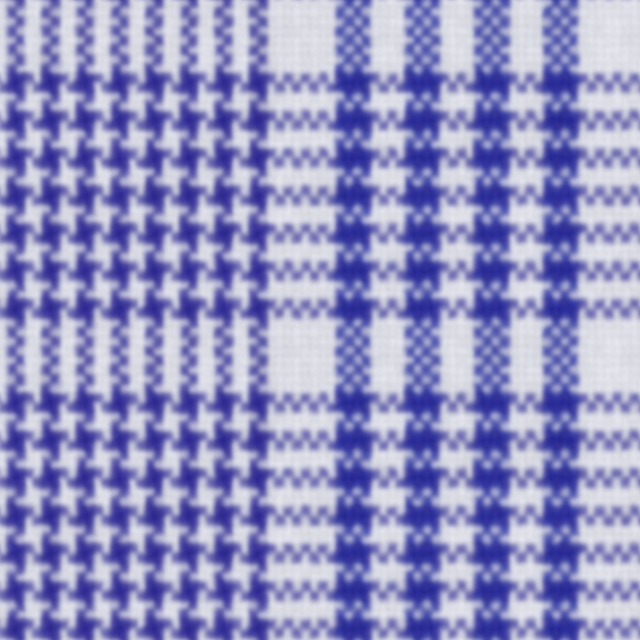
This texture is drawn by a WebGL 2 fragment shader. Its source:

```glsl
#version 300 es
precision highp float;

uniform vec2 u_resolution;
out vec4 fragColor;

const ivec2 THREADS = ivec2(74, 34);        // warp and weft threads per repeat
const vec2 REPEATS = vec2(1.0, 2.0);
const vec2 THREAD_SHIFT = vec2(0.15, 0.2);

// Falloff across and down: warp floats are long, weft floats are thin
const vec2 WARP_FALLOFF = vec2(2.5, 1.75);
const vec2 WEFT_FALLOFF = vec2(2.3, 2.7);
const float WARP_GAIN = 1.12;

const vec3 WHITE_YARN = vec3(0.865, 0.870, 0.900);
const vec3 FINE_BLUE = vec3(0.190, 0.170, 0.575);
const vec3 BROAD_BLUE = vec3(0.150, 0.175, 0.605);

float hash(vec2 p) {
    vec3 q = fract(p.xyx * vec3(0.1031, 0.1030, 0.0973));
    q += dot(q, q.yzx + 33.33);
    return fract((q.x + q.y) * q.z);
}

vec2 gradient(vec2 cell, vec2 period) {
    float angle = 6.2832 * hash(mod(cell, period) + 7.0);
    return vec2(cos(angle), sin(angle));
}

// Gradient noise that wraps after a whole number of cells
float gradientNoise(vec2 p, vec2 period) {
    vec2 cell = floor(p);
    vec2 f = p - cell;
    vec2 s = f * f * f * (f * (f * 6.0 - 15.0) + 10.0);
    vec2 e = vec2(1.0, 0.0);
    float a = dot(gradient(cell, period), f);
    float b = dot(gradient(cell + e.xy, period), f - e.xy);
    float c = dot(gradient(cell + e.yx, period), f - e.yx);
    float d = dot(gradient(cell + e.xx, period), f - e.xx);
    return mix(mix(a, b, s.x), mix(c, d, s.x), s.y);
}

// Eight fine pairs, then four broad groups of four threads
vec3 warpColor(int i) {
    bool fine = i < 32 && (i + 1) % 4 >= 2;
    bool broad = i >= 39 && i < 67 && (i - 39) % 8 < 4;
    return fine ? FINE_BLUE : broad ? BROAD_BLUE : WHITE_YARN;
}

// A plain white band, then seven pairs
vec3 weftColor(int j) {
    return j >= 8 && j % 4 < 2 ? FINE_BLUE : WHITE_YARN;
}

// Weighted yarn colour of one crossing in plain weave, seen from offset d
vec4 crossing(ivec2 cell, vec2 d) {
    ivec2 id = (cell + THREADS) % THREADS;
    bool warpOnTop = (id.x + id.y) % 2 == 0;
    vec3 yarn = warpOnTop ? warpColor(id.x) : weftColor(id.y);
    yarn *= 1.0 + 0.05 * (hash(vec2(id) + 3.0) - 0.5);
    vec2 falloff = warpOnTop ? WARP_FALLOFF : WEFT_FALLOFF;
    float gain = warpOnTop ? WARP_GAIN : 1.0;
    return vec4(yarn, 1.0) * gain * exp(-dot(falloff, d * d));
}

// Gaussian blend of the nearest crossings
vec3 weave(vec2 p) {
    ivec2 center = ivec2(floor(p));
    vec4 sum = vec4(0.0);
    for (int y = -2; y <= 2; y++) {
        for (int x = -1; x <= 1; x++) {
            ivec2 cell = center + ivec2(x, y);
            sum += crossing(cell, p - vec2(cell) - 0.5);
        }
    }
    return sum.rgb / sum.a;
}

// Faint rounding of the yarns between their gaps
float yarnRelief(vec2 p) {
    vec2 ridge = cos(6.2832 * (p - 0.5));
    return 0.007 * (ridge.x + ridge.y);
}

void main() {
    vec2 uv = gl_FragCoord.xy / u_resolution;
    vec2 tile = fract(vec2(uv.x, 1.0 - uv.y) * REPEATS);
    vec2 threads = vec2(THREADS);
    vec2 p = tile * threads + THREAD_SHIFT;

    // Uneven yarn positions
    vec2 period = threads * 0.5;
    vec2 q = tile * period;
    vec2 wobble = vec2(gradientNoise(q, period), gradientNoise(q.yx, period.yx));
    p += 0.24 * wobble;

    // Cloth shading and fibre grain
    vec3 color = weave(p) + yarnRelief(p);
    color += 0.02 * gradientNoise(tile * vec2(8.0, 4.0), vec2(8.0, 4.0));
    color += 0.015 * gradientNoise(tile * threads * 2.0, threads * 2.0);
    fragColor = vec4(clamp(color, 0.0, 1.0), 1.0);
}
```
